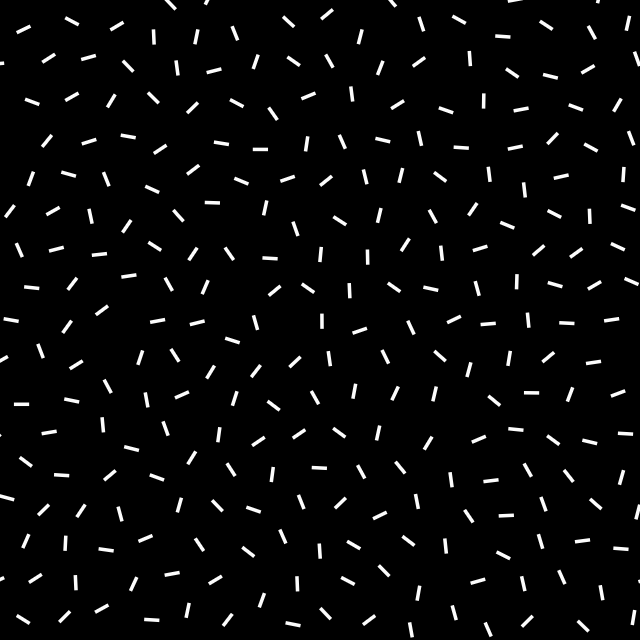
Write a Shadertoy shader that draws this pattern.

```glsl
// Short white bars scattered evenly over black, each turned at random.
// Jittered points of a staggered grid push each other apart in a few
// relaxation steps; a box-shaped bar is then drawn on every nearby point.

const float TAU = 6.2831853;
const vec3 BACKGROUND = vec3(0.0);
const vec3 BAR_COLOUR = vec3(0.99);

const vec2 SPACING = vec2(0.0668, 0.0578);   // column and row distance
const float JITTER = 0.84;                   // share of a cell
const float MIN_DISTANCE = 0.0625;           // wanted gap between centres
const vec2 BAR_SIZE = vec2(0.0238, 0.0055);  // length and width

const int STEPS = 3;                         // relaxation passes
const int RADIUS = STEPS + 1;                // cells kept on each side
const int SIDE = 2 * RADIUS + 1;

vec2 hash2(vec2 p) {
    vec3 q = fract(p.xyx * vec3(0.1031, 0.1030, 0.0973));
    q += dot(q, q.yzx + 33.33);
    return fract((q.xx + q.yz) * q.zy);
}

// Odd rows are shifted by half a column.
float rowShift(float row) {
    return 0.5 * mod(row, 2.0);
}

vec2 cellAt(vec2 p, vec2 spacing) {
    float row = floor(p.y / spacing.y);
    return vec2(floor(p.x / spacing.x - rowShift(row)), row);
}

vec2 jitteredPoint(vec2 cell, vec2 spacing, float jitter) {
    vec2 centre = cell + 0.5 + vec2(rowShift(cell.y), 0.0);
    return (centre + jitter * (hash2(cell + 71.0) - 0.5)) * spacing;
}

// Half of the overlap between two points, directed away from the other.
vec2 repulsion(vec2 p, vec2 other, float minDistance) {
    vec2 away = p - other;
    float dist = max(length(away), 1e-5);
    return 0.5 * max(minDistance - dist, 0.0) * away / dist;
}

// Antialiased coverage of a centred bar lying along the given angle.
float barCoverage(vec2 p, float angle, vec2 size, float pixel) {
    vec2 axis = vec2(cos(angle), sin(angle));
    vec2 local = vec2(dot(p, axis), dot(p, vec2(-axis.y, axis.x)));
    vec2 inside = clamp((0.5 * size - abs(local)) / pixel + 0.5, 0.0, 1.0);
    return inside.x * inside.y;
}

int slot(int x, int y) {
    return (y + RADIUS) * SIDE + x + RADIUS;
}

void mainImage(out vec4 fragColor, in vec2 fragCoord) {
    float pixel = 1.0 / min(iResolution.x, iResolution.y);
    vec2 uv = fragCoord * pixel;
    vec2 home = cellAt(uv, SPACING);

    // Starting points around this pixel
    vec2 points[SIDE * SIDE];
    for (int y = -RADIUS; y <= RADIUS; y++)
        for (int x = -RADIUS; x <= RADIUS; x++)
            points[slot(x, y)] = jitteredPoint(home + vec2(x, y), SPACING, JITTER);

    // Relaxation: the settled block shrinks by one ring per pass
    for (int s = 1; s <= STEPS; s++) {
        vec2 previous[SIDE * SIDE] = points;
        int reach = RADIUS - s;
        for (int y = -reach; y <= reach; y++)
            for (int x = -reach; x <= reach; x++) {
                vec2 p = previous[slot(x, y)];
                vec2 push = vec2(0.0);
                for (int j = -1; j <= 1; j++)
                    for (int i = -1; i <= 1; i++)
                        push += repulsion(p, previous[slot(x + i, y + j)], MIN_DISTANCE);
                points[slot(x, y)] = p + push;
            }
    }

    // Bars on the nearest points
    float coverage = 0.0;
    for (int y = -1; y <= 1; y++)
        for (int x = -1; x <= 1; x++) {
            float angle = TAU * hash2(home + vec2(x, y) + 233.0).x;
            vec2 offset = uv - points[slot(x, y)];
            coverage = max(coverage, barCoverage(offset, angle, BAR_SIZE, pixel));
        }

    fragColor = vec4(mix(BACKGROUND, BAR_COLOUR, coverage), 1.0);
}
```
